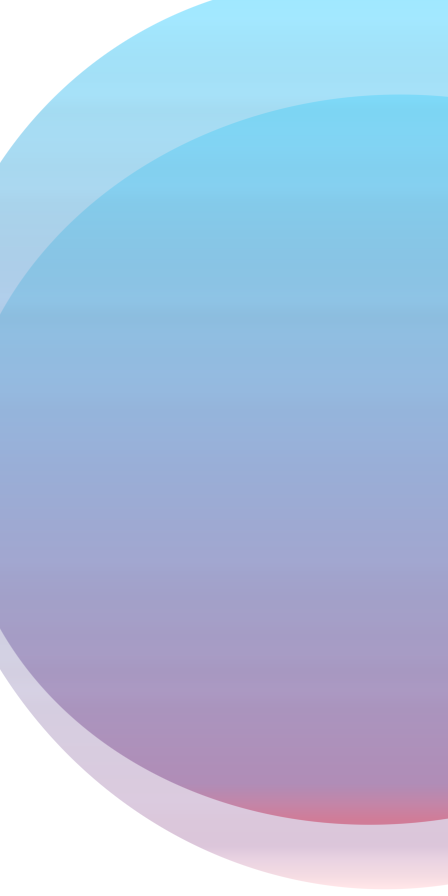
Give the GLSL for this background, as a WebGL 1 fragment shader.

```glsl
precision highp float;
// Two overlapping tilted discs on white, shaded from cyan through violet to a rose rim.

uniform vec2 u_resolution;

// Sine-free hash of one number
float hash(float n) {
  n = fract(n * 0.1031);
  n *= n + 33.33;
  return fract(n * (n + n));
}

// Smooth one-dimensional noise in -1..1
float bandNoise(float y) {
  float cell = floor(y);
  float t = smoothstep(0.0, 1.0, y - cell);
  return mix(hash(cell + 7.0), hash(cell + 8.0), t) * 2.0 - 1.0;
}

// Linear blend position of y between two heights
float ramp(float from, float to, float y) {
  return clamp((y - from) / (to - from), 0.0, 1.0);
}

// Coverage of an ellipse whose axis leans sideways by the given slope
float discMask(vec2 p, vec2 center, vec2 radii, float lean) {
  vec2 d = p - center;
  d.x -= lean * d.y;
  float edge = (length(d / radii) - 1.0) * min(radii.x, radii.y);
  float pixel = 1.0 / u_resolution.x;
  return 1.0 - smoothstep(-0.7 * pixel, 0.7 * pixel, edge);
}

// Pale back disc, from top to bottom
vec3 backColor(float y) {
  vec3 c = mix(vec3(0.63, 0.91, 1.00), vec3(0.66, 0.85, 0.94), ramp(2.0, 1.635, y));
  c = mix(c, vec3(0.69, 0.80, 0.91), ramp(1.635, 1.32, y));
  c = mix(c, vec3(0.83, 0.82, 0.89), ramp(1.32, 0.52, y));
  c = mix(c, vec3(0.865, 0.78, 0.86), ramp(0.52, 0.11, y));
  return mix(c, vec3(1.00, 0.90, 0.91), ramp(0.11, 0.02, y));
}

// Saturated front disc, from top to bottom
vec3 frontColor(float y) {
  vec3 c = mix(vec3(0.49, 0.85, 0.97), vec3(0.55, 0.76, 0.89), ramp(1.79, 1.34, y));
  c = mix(c, vec3(0.60, 0.69, 0.85), ramp(1.34, 0.98, y));
  c = mix(c, vec3(0.65, 0.62, 0.78), ramp(0.98, 0.59, y));
  c = mix(c, vec3(0.69, 0.55, 0.715), ramp(0.59, 0.25, y));
  return mix(c, vec3(0.82, 0.49, 0.60), ramp(0.25, 0.17, y));
}

void main() {
  // Canvas spans 0..1 across and 0..2 upward
  vec2 p = gl_FragCoord.xy / u_resolution * vec2(1.0, 2.0);

  // Faint horizontal bands tint both discs
  vec3 bands = vec3(0.006, 0.008, 0.010) * bandNoise(p.y * 24.0);

  float back = discMask(p, vec2(0.8125, 1.031), vec2(0.977, 1.016), -0.046);
  float front = discMask(p, vec2(0.859, 0.974), vec2(0.951, 0.815), 0.042);

  vec3 color = mix(vec3(1.0), backColor(p.y) + bands, back);
  color = mix(color, frontColor(p.y) + bands, front);
  gl_FragColor = vec4(color, 1.0);
}
```
